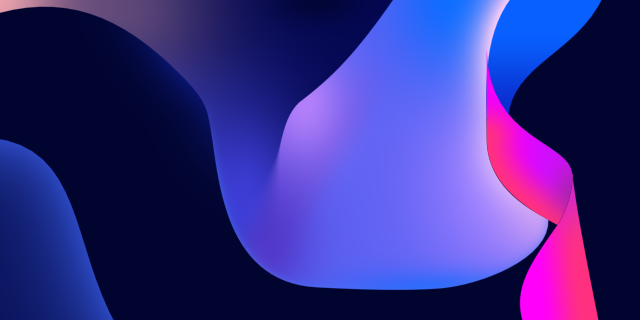
A Shadertoy shader for this background:

```glsl
const int STEPS = 16;
const vec2 EMPTY = vec2(10.0, -1.0);
const vec3 NAVY = vec3(0.005, 0.015, 0.18);
const vec3 INDIGO = vec3(0.24, 0.24, 0.84);
const vec3 AZURE = vec3(0.03, 0.42, 1.0);
const vec3 VIOLET = vec3(0.70, 0.50, 0.98);
const vec3 PURPLE = vec3(0.31, 0.21, 0.78);
const vec3 BLUSH = vec3(0.96, 0.80, 0.97);
const vec3 MAGENTA = vec3(0.95, 0.0, 0.97);
const vec3 HOT_PINK = vec3(1.0, 0.19, 0.50);

// Adds a cubic curve to a shape: x is distance, y is the even-odd side.
void addCurve(vec2 p, vec2 a, vec2 b, vec2 c, vec2 d, inout vec2 shape) {
    vec2 from = a;
    for (int i = 1; i <= STEPS; i++) {
        float t = float(i) / float(STEPS);
        vec2 middle = mix(b, c, t);
        vec2 to = mix(mix(mix(a, b, t), middle, t), mix(middle, mix(c, d, t), t), t);
        vec2 e = to - from, w = p - from;
        shape.x = min(shape.x, length(w - e * clamp(dot(w, e) / dot(e, e), 0.0, 1.0)));
        if ((from.y > p.y) != (to.y > p.y) && w.x < e.x * w.y / e.y) shape.y = -shape.y;
        from = to;
    }
}

float cover(vec2 shape, float softness) {
    return smoothstep(-softness, softness, shape.x * shape.y);
}

float glow(vec2 p, vec2 center, vec2 radius) {
    vec2 q = (p - center) / radius;
    return exp(-dot(q, q));
}

// Rear side of the sheet, from salmon through mauve to indigo.
vec3 rearColor(vec2 p, float edge) {
    vec3 color = vec3(0.015, 0.03, 0.32);
    color = mix(color, vec3(0.17, 0.19, 0.62), 0.7 * exp(-edge * 7.0) * smoothstep(1.0, 0.75, p.y));
    color = mix(color, INDIGO, glow(p, vec2(0.76, 0.36), vec2(0.20, 0.30)));
    color = mix(color, vec3(0.38, 0.29, 0.48), 0.9 * glow(p, vec2(0.40, 0.97), vec2(0.28, 0.25)));
    color = mix(color, vec3(0.92, 0.64, 0.68), glow(p, vec2(-0.02, 1.0), vec2(0.24, 0.18)));
    return mix(color, NAVY, 0.8 * glow(p, vec2(0.99, 1.0), vec2(0.13, 0.07)));
}

// Front side of the sheet, with a crease and a pale right border.
vec3 frontColor(vec2 p, float rightEdge) {
    vec3 color = vec3(0.36, 0.38, 0.95);
    color = mix(color, vec3(0.60, 0.49, 1.0), glow(p, vec2(1.55, 0.43), vec2(0.25, 0.36)));
    color = mix(color, AZURE, glow(p, vec2(1.43, 1.02), vec2(0.20, 0.27)));
    float crease = p.x - 1.12 + 0.54 * (0.61 - p.y);
    float fold = smoothstep(0.06, -0.08, crease) * smoothstep(0.85, 0.55, p.y);
    color = mix(color, vec3(0.43, 0.31, 0.86), 0.7 * fold);
    color = mix(color, PURPLE, 0.9 * glow(p, vec2(0.84, 0.25), vec2(0.14, 0.24)));
    color = mix(color, VIOLET, glow(p, vec2(0.95, 0.68), vec2(0.13, 0.18)));
    color = mix(color, AZURE, 0.75 * glow(p, vec2(1.38, 0.08), vec2(0.30, 0.07)));
    float border = exp(-pow(rightEdge / 0.06, 1.3));
    color = mix(color, BLUSH, border * mix(0.6, 1.0, smoothstep(0.6, 0.95, p.y)));
    return mix(color, vec3(0.83, 0.63, 0.95), 0.6 * glow(p, vec2(1.70, 0.30), vec2(0.14, 0.13)));
}

void mainImage(out vec4 fragColor, in vec2 fragCoord) {
    vec2 p = fragCoord / iResolution.xy * vec2(2.0, 1.0);
    float soft = 0.8 / iResolution.y;
    vec3 color = NAVY;

    // Sheet outline: right border first, then the lower and left edges.
    vec2 sheet = EMPTY;
    addCurve(p, vec2(1.714, 0.315), vec2(1.60, 0.37), vec2(1.52, 0.45), vec2(1.521, 0.57), sheet);
    addCurve(p, vec2(1.521, 0.57), vec2(1.522, 0.70), vec2(1.50, 0.88), vec2(1.60, 1.01), sheet);
    float rightEdge = sheet.x;
    vec2 outer = vec2(10.0, sheet.y);
    addCurve(p, vec2(-0.05, 0.945), vec2(0.20, 1.03), vec2(0.38, 0.95), vec2(0.56, 0.771), outer);
    addCurve(p, vec2(0.56, 0.771), vec2(0.60, 0.731), vec2(0.64, 0.69), vec2(0.651, 0.635), outer);
    addCurve(p, vec2(0.651, 0.635), vec2(0.67, 0.55), vec2(0.672, 0.44), vec2(0.716, 0.318), outer);
    addCurve(p, vec2(0.716, 0.318), vec2(0.76, 0.20), vec2(0.84, 0.11), vec2(0.99, 0.102), outer);
    addCurve(p, vec2(0.99, 0.102), vec2(1.12, 0.095), vec2(1.27, 0.09), vec2(1.38, 0.099), outer);
    addCurve(p, vec2(1.38, 0.099), vec2(1.50, 0.11), vec2(1.72, 0.19), vec2(1.714, 0.315), outer);
    sheet = vec2(min(rightEdge, outer.x), outer.y);
    color += vec3(0.03, 0.07, 0.26) * exp(-outer.x * 14.0) * glow(p, vec2(0.57, 0.74), vec2(0.22, 0.25));

    // Lower left wave.
    vec2 wave = EMPTY;
    addCurve(p, vec2(-0.03, 0.57), vec2(0.26, 0.54), vec2(0.22, 0.24), vec2(0.365, -0.02), wave);
    vec3 waveColor = mix(vec3(0.03, 0.06, 0.33), vec3(0.17, 0.28, 0.75), exp(-wave.x * 7.0));
    color = mix(color, waveColor, cover(wave, soft));

    // Blue ribbon behind the sheet.
    vec2 ribbon = EMPTY;
    addCurve(p, vec2(1.885, 1.01), vec2(1.80, 0.83), vec2(1.60, 0.80), vec2(1.588, 0.63), ribbon);
    vec3 ribbonColor = mix(vec3(0.04, 0.17, 0.80), vec3(0.03, 0.38, 1.0), smoothstep(0.63, 0.92, p.y));
    color = mix(color, ribbonColor, cover(ribbon, soft) * step(1.45, p.x));

    // Sheet, split by a fold that softens downwards.
    vec2 fold = EMPTY;
    addCurve(p, vec2(1.235, 1.01), vec2(1.11, 0.83), vec2(1.04, 0.76), vec2(0.935, 0.68), fold);
    addCurve(p, vec2(0.935, 0.68), vec2(0.87, 0.62), vec2(0.88, 0.50), vec2(0.825, 0.36), fold);
    addCurve(p, vec2(0.825, 0.36), vec2(0.79, 0.28), vec2(0.74, 0.18), vec2(0.68, 0.05), fold);
    float foldSoft = mix(0.07, soft, smoothstep(0.28, 0.56, p.y));
    vec3 sheetColor = mix(frontColor(p, rightEdge), rearColor(p, outer.x), cover(fold, foldSoft));
    float rim = exp(-outer.x * 90.0) * smoothstep(0.75, 0.4, p.y);
    sheetColor = mix(sheetColor, vec3(0.28, 0.45, 0.96), 0.5 * rim);
    color = mix(color, sheetColor, cover(sheet, soft));

    // Upper pink ribbon, shaded across its width.
    vec2 upper = EMPTY;
    addCurve(p, vec2(1.742, 0.297), vec2(1.60, 0.37), vec2(1.52, 0.45), vec2(1.521, 0.57), upper);
    float across = smoothstep(0.0, 0.13, upper.x);
    addCurve(p, vec2(1.521, 0.57), vec2(1.521, 0.66), vec2(1.521, 0.75), vec2(1.521, 0.84), upper);
    addCurve(p, vec2(1.521, 0.84), vec2(1.53, 0.56), vec2(1.78, 0.56), vec2(1.789, 0.455), upper);
    vec2 twist = EMPTY;
    addCurve(p, vec2(1.789, 0.455), vec2(1.79, 0.40), vec2(1.77, 0.34), vec2(1.742, 0.297), twist);
    upper = vec2(min(upper.x, twist.x), -upper.y * twist.y);
    vec3 upperColor = mix(HOT_PINK, mix(MAGENTA, vec3(0.82, 0.05, 1.0), smoothstep(1.58, 1.72, p.x)), across);
    upperColor = mix(upperColor, vec3(0.62, 0.17, 0.58), 0.7 * glow(p, vec2(1.79, 0.40), vec2(0.06, 0.09)));
    color = mix(color, upperColor, cover(upper, soft));

    // Lower pink ribbon hanging from the twist.
    vec2 lower = twist;
    addCurve(p, vec2(1.742, 0.297), vec2(1.66, 0.18), vec2(1.60, 0.10), vec2(1.635, -0.01), lower);
    addCurve(p, vec2(1.789, 0.455), vec2(1.80, 0.35), vec2(1.84, 0.15), vec2(1.872, -0.01), lower);
    vec3 lowerColor = mix(vec3(1.0, 0.0, 0.98), HOT_PINK, smoothstep(1.69, 1.83, p.x + 0.1 * p.y));
    lowerColor = mix(lowerColor, vec3(0.80, 0.15, 0.85), 0.8 * glow(p, vec2(1.78, 0.42), vec2(0.08, 0.12)));
    color = mix(color, lowerColor, cover(lower, soft));

    fragColor = vec4(color, 1.0);
}
```
